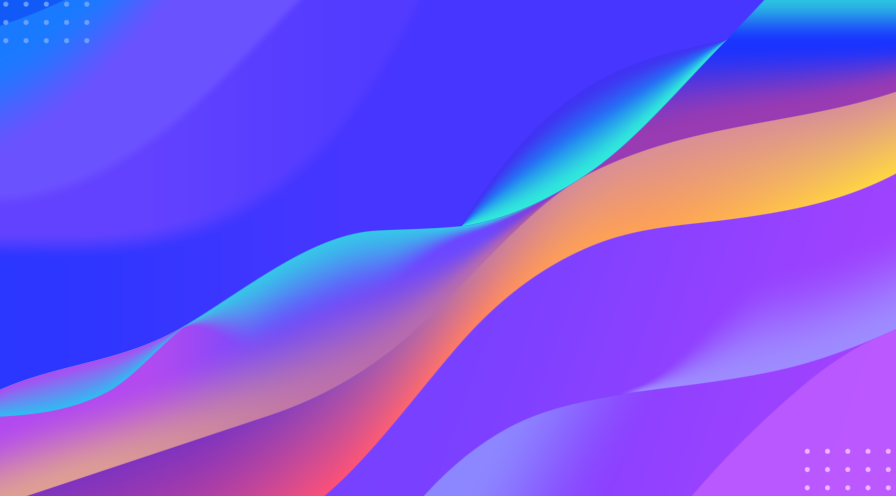
This background is drawn by a Shadertoy shader. Its source:

```glsl
// Twisting gradient ribbons over a blue and violet backdrop, with dot grids in two corners.

// Cubic span between knots (x, y, slope), straight beyond its ends.
float span(float x, vec3 a, vec3 b) {
    float w = b.x - a.x, cx = clamp(x, a.x, b.x), t = (cx - a.x) / w;
    float s = t * t * (3.0 - 2.0 * t);
    float y = mix(a.y, b.y, s) + w * t * (1.0 - t) * (a.z * (1.0 - t) - b.z * t);
    return y + (x - cx) * (x < a.x ? a.z : b.z);
}

float path(float x, vec3 a, vec3 b, vec3 c) {
    return x < b.x ? span(x, a, b) : span(x, b, c);
}

float path(float x, vec3 a, vec3 b, vec3 c, vec3 d) {
    return x < c.x ? path(x, a, b, c) : span(x, c, d);
}

// Antialiased coverage of the side where d is positive.
float cover(float d) {
    float w = max(fwidth(d), 1e-4) * 0.75;
    return smoothstep(-w, w, d);
}

// Grid of five by three dots, starting at its lower left dot.
float dots(vec2 p, vec2 origin) {
    vec2 pitch = vec2(0.0226, 0.0368), q = (p - origin) / pitch;
    q -= clamp(round(q), vec2(0.0), vec2(4.0, 2.0));
    float r = length(q * pitch * vec2(iResolution.x / iResolution.y, 1.0));
    return cover(0.005 - r);
}

vec3 backdrop(vec2 p) {
    float outer = p.y - path(p.x, vec3(0, 0.5, 0), vec3(0.25, 0.556, 0.8), vec3(0.469, 1, 3.8));
    float inner = p.y - path(p.x, vec3(0, 0.594, 0.1), vec3(0.17, 0.715, 1.3), vec3(0.336, 1, 1.85));
    float corner = p.y - span(p.x, vec3(0, 0.948, 0.6), vec3(0.072, 1, 0.85));
    vec3 col = mix(vec3(0.17, 0.21, 1), vec3(0.28, 0.21, 1), smoothstep(0.0, 0.45, p.x));
    vec3 haze = mix(vec3(0.39, 0.26, 1), vec3(0.32, 0.23, 1), smoothstep(0.1, 0.45, p.x));
    col = mix(col, haze, smoothstep(-0.025, 0.035, outer));
    col = mix(col, vec3(0.42, 0.32, 1), smoothstep(-0.015, 0.02, inner));
    col = mix(col, vec3(0.1, 0.48, 1), smoothstep(0.08, 0.3, inner - 0.8 * p.x));
    return mix(col, vec3(0.06, 0.32, 0.96), 0.8 * cover(corner));
}

// Violet field with a pale twisted veil and a pink corner.
vec3 lowerField(vec2 p) {
    float x = p.x;
    float veil = x < 0.707
        ? path(x, vec3(0.473, 0, 2), vec3(0.56, 0.13, 1.05), vec3(0.707, 0.209, 0.35))
        : path(x, vec3(0.707, 0.209, 0.25), vec3(0.87, 0.254, 0.4), vec3(1, 0.336, 0.8));
    float pink = path(x, vec3(0.772, 0, 2.1), vec3(0.9, 0.228, 1.5), vec3(1, 0.336, 0.7));
    vec3 col = mix(vec3(0.47, 0.25, 1), vec3(0.63, 0.26, 1),
                   smoothstep(0.45, 1.05, x + 0.2 * (0.4 - p.y)));
    float above = cover(p.y - veil);
    float reach = 0.01 + 0.2 * smoothstep(0.7, 0.87, x);
    float upper = above * (1.0 - smoothstep(0.0, reach, p.y - veil)) * smoothstep(0.69, 0.72, x);
    float lower = (1.0 - above) * (1.0 - smoothstep(0.57, 0.74, x + 0.3 * (0.2 - p.y)));
    col = mix(col, vec3(0.75, 0.36, 1), 0.85 * cover(pink - p.y) * (1.0 - above));
    col = mix(col, vec3(0.56, 0.56, 1), 0.9 * lower);
    return mix(col, vec3(0.62, 0.56, 1), 0.95 * upper);
}

// Warm ribbon; u runs from its top edge to its bottom edge.
vec3 warmRibbon(float x, float u) {
    vec3 top = mix(vec3(0.5, 0.2, 0.75), vec3(0.85, 0.56, 0.59), smoothstep(0.2, 0.7, x));
    vec3 low = mix(vec3(0.99, 0.31, 0.47), vec3(1, 0.63, 0.33), smoothstep(0.35, 0.66, x));
    low = mix(low, vec3(1, 0.84, 0.26), smoothstep(0.7, 1.0, x));
    return mix(top, low, clamp(u, 0.0, 1.0));
}

// Cool ribbon; v runs from its crest to its seam with the warm one.
vec3 coolRibbon(vec2 p, float v, float seam) {
    float x = p.x;
    vec3 mid = mix(vec3(0.7, 0.29, 0.94), vec3(0.42, 0.28, 1), smoothstep(0.15, 0.33, x));
    vec3 low = mix(vec3(0.87, 0.62, 0.58), vec3(0.72, 0.42, 0.68), smoothstep(0.05, 0.45, x));
    float depth = mix(0.01, 0.52, smoothstep(0.2, 0.29, x)) * (1.0 - 0.6 * smoothstep(0.42, 0.53, x));
    vec3 left = mix(mid, low, smoothstep(0.3, 1.0, v));
    left = mix(vec3(0.2, 0.8, 0.91), left, smoothstep(-0.15 * depth, depth, v));
    float rise = (p.y - seam) / (0.915 - seam);
    vec3 right = mix(vec3(0.6, 0.23, 0.7), vec3(0.1, 0.2, 1), smoothstep(0.1, 1.0, rise));
    right = mix(right, vec3(0.17, 0.78, 0.88), smoothstep(0.91, 1.01, p.y));
    return mix(left, right, smoothstep(0.53, 0.66, x));
}

void mainImage(out vec4 fragColor, in vec2 fragCoord) {
    vec2 p = fragCoord / iResolution.xy;
    float x = p.x, y = p.y;

    // Ribbon edges
    float crest = x < 0.52
        ? path(x, vec3(0, 0.214, 0.8), vec3(0.208, 0.345, 1.1), vec3(0.42, 0.535, 0.1), vec3(0.52, 0.545, 0.2))
        : path(x, vec3(0.52, 0.545, 0.3), vec3(0.66, 0.655, 1.25), vec3(0.811, 0.92, 1.85), vec3(0.853, 1, 1.9));
    float seam = x < 0.48
        ? path(x, vec3(0, -0.018, 0.6), vec3(0.3, 0.162, 0.6), vec3(0.48, 0.362, 1.75))
        : path(x, vec3(0.48, 0.362, 1.75), vec3(0.66, 0.652, 0.9), vec3(1, 0.815, 0.6));
    float hem = x < 0.66
        ? path(x, vec3(0.362, 0, 1.5), vec3(0.51, 0.3, 2.1), vec3(0.66, 0.504, 0.75))
        : path(x, vec3(0.66, 0.504, 0.75), vec3(0.82, 0.559, 0.25), vec3(1, 0.65, 0.95));
    float fold = path(x, vec3(0, 0.16, 0.1), vec3(0.117, 0.207, 0.9), vec3(0.208, 0.345, 1.4));
    float arch = path(x, vec3(0.514, 0.542, 3), vec3(0.64, 0.805, 1.3), vec3(0.811, 0.92, 0.4));
    seam = min(seam, crest);

    // Layers from top to bottom
    vec3 col = backdrop(p);
    float v = (crest - y) / max(crest - seam, 0.001);
    float u = (seam - y) / max(seam - hem, 0.001);
    col = mix(col, coolRibbon(p, v, seam), cover(crest - y));
    col = mix(col, warmRibbon(x, u), cover(seam - y));
    col = mix(col, lowerField(p), cover(hem - y));

    // Turned faces of the cool ribbon
    float turn = clamp((crest - y) / max(crest - fold, 0.001), 0.0, 1.0);
    vec3 face = mix(vec3(0.68, 0.29, 0.95), vec3(0.18, 0.74, 0.95), turn);
    col = mix(col, face, cover(crest - y) * cover(y - fold));
    float lift = clamp((y - crest) / max(arch - crest, 0.001), 0.0, 1.0);
    face = mix(vec3(0.19, 0.91, 0.86), vec3(0.13, 0.48, 0.96), smoothstep(0.0, 0.65, lift));
    face = mix(face, vec3(0.25, 0.2, 0.95), smoothstep(0.4, 1.0, lift));
    col = mix(col, face, cover(y - crest) * cover(arch - y));

    // Corner dots
    col = mix(col, vec3(0.45, 0.65, 1), 0.9 * dots(p, vec2(0.0065, 0.918)));
    col = mix(col, vec3(0.96, 0.74, 1), 0.9 * dots(p, vec2(0.901, 0.0165)));
    fragColor = vec4(col, 1.0);
}
```
